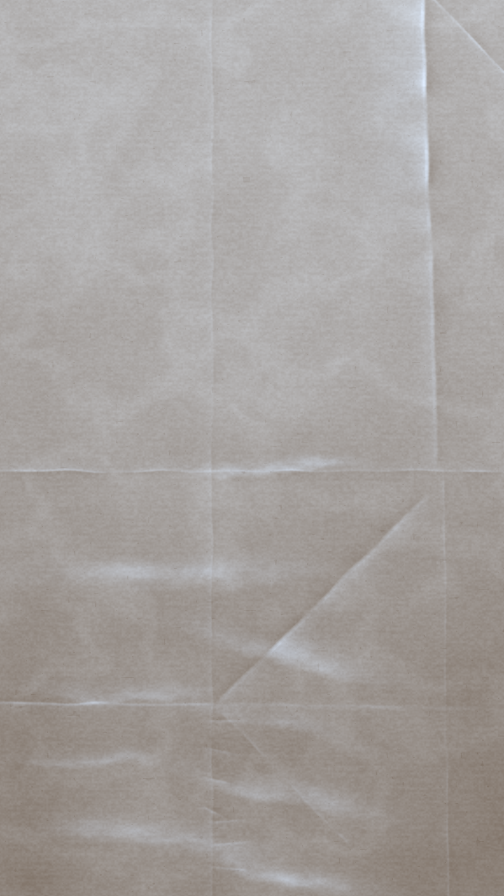
This texture is drawn by a WebGL 2 fragment shader. Its source:

```glsl
#version 300 es
precision highp float;

uniform vec2 u_resolution;
out vec4 fragColor;

const vec3 WARM_PAPER = vec3(0.598, 0.568, 0.545);
const vec3 COOL_PAPER = vec3(0.728, 0.728, 0.735);
const float TAU = 6.2831853;

float hash(vec2 p) {
    vec3 q = fract(p.xyx * vec3(0.1031, 0.1030, 0.0973));
    q += dot(q, q.yzx + 33.33);
    return fract((q.x + q.y) * q.z);
}

float noise(vec2 p) {
    vec2 cell = floor(p), f = fract(p);
    f = f * f * (3.0 - 2.0 * f);
    return mix(mix(hash(cell), hash(cell + vec2(1, 0)), f.x),
               mix(hash(cell + vec2(0, 1)), hash(cell + 1.0), f.x), f.y);
}

// Layered noise centred on zero
float fbm(vec2 p) {
    float sum = 0.0, amp = 0.5;
    for (int i = 0; i < 5; i++) {
        sum += amp * (noise(p) - 0.5);
        p = mat2(1.6, 1.2, -1.2, 1.6) * p + 7.3;
        amp *= 0.5;
    }
    return sum;
}

// Fold from a to b: a thin ridge plus opposite shading on its two sides
float crease(vec2 p, vec2 a, vec2 b, float width, float ridge, float slope) {
    float len = length(b - a);
    vec2 dir = (b - a) / len;
    float along = dot(p - a, dir);
    float across = dot(p - a, vec2(-dir.y, dir.x));
    across += 0.006 * (noise(vec2(along * 16.0, len * 31.0)) - 0.5);
    float ends = smoothstep(-0.01, 0.03, along) * (1.0 - smoothstep(len - 0.03, len + 0.01, along));
    float wear = 0.2 + 1.6 * noise(vec2(along * 22.0, len * 57.0));
    float line = exp(-across * across / (width * width));
    float side = clamp(across / width, -1.0, 1.0) * exp(-abs(across) / (width * 4.5));
    return ends * wear * (ridge * line + slope * side);
}

// Raised patch of sheen, crisper below and fading above
float sheen(vec2 p, vec2 centre, vec2 size, float tilt) {
    vec2 q = p - centre;
    q.y -= tilt * q.x + 0.07 * fbm(p * vec2(7.0, 10.0) + centre * 20.0);
    q /= size;
    float rise = smoothstep(-0.8, 0.15, q.y) * exp(-max(q.y, 0.0) * max(q.y, 0.0));
    return rise * exp(-q.x * q.x) * clamp(0.85 + 1.6 * fbm(p * vec2(12.0, 34.0)), 0.0, 1.6);
}

// Broad light, from cool at the top to warm at the bottom, over gentle buckles
float broadTone(vec2 p) {
    float tone = mix(-0.06, 0.90, smoothstep(-0.15, 1.9, p.y));
    tone += 0.60 * fbm(p * vec2(2.4, 2.0) + 3.0);
    tone += 0.26 * fbm(vec2(p.x * 8.0, p.y * 1.3) + 11.0);
    tone += 0.30 * fbm(vec2(p.x * 4.0 + p.y * 3.0, p.y * 9.0 - p.x * 3.0) + 23.0);
    float buckle = abs(fbm(p * vec2(4.5, 5.5) + 31.0));
    tone += 0.16 * (1.0 - smoothstep(0.0, 0.10, buckle)) - 0.06;
    float low = 1.0 - smoothstep(0.3, 1.1, p.y);
    tone -= 0.22 * low * (1.0 - smoothstep(0.04, 0.18, p.x));
    tone -= 0.20 * low * smoothstep(0.64, 0.8, p.x);
    return tone;
}

float mainFolds(vec2 p) {
    float top = smoothstep(0.9, 1.75, p.y);
    float t = crease(p, vec2(0.868, 0.84), vec2(0.838, 1.82), 0.0042, 0.25 + 0.35 * top, 0.25 + 0.40 * top);
    t += crease(p, vec2(-0.05, 0.843), vec2(1.05, 0.843), 0.0024, 0.35, 0.22);
    t += crease(p, vec2(-0.05, 0.384), vec2(0.43, 0.380), 0.0030, 0.45, -0.15);
    t += crease(p, vec2(0.43, 0.380), vec2(0.96, 0.374), 0.0040, 0.20, -0.06);
    t += crease(p, vec2(0.424, 0.377), vec2(0.845, 0.794), 0.0042, 0.25, -0.40);
    t += crease(p, vec2(0.440, 0.366), vec2(0.694, 0.100), 0.0030, 0.24, 0.12);
    t += crease(p, vec2(0.421, -0.05), vec2(0.421, 1.85), 0.0022, 0.07, 0.12);
    t += crease(p, vec2(0.890, -0.05), vec2(0.880, 0.84), 0.0024, 0.16, 0.08);
    t += crease(p, vec2(0.850, 1.79), vec2(1.04, 1.596), 0.0026, 0.40, -0.25);
    return t;
}

// Sheen patches and short crinkles gathered around the lower middle fold
float crumples(vec2 p) {
    float t = 0.95 * sheen(p, vec2(0.55, 0.851), vec2(0.13, 0.013), 0.0);
    t += 0.62 * sheen(p, vec2(0.34, 0.625), vec2(0.25, 0.034), 0.02);
    t += 0.40 * sheen(p, vec2(0.80, 1.50), vec2(0.06, 0.30), 0.0);
    for (int i = 0; i < 7; i++) {
        float k = float(i);
        float r = hash(vec2(k, 4.7)), s = hash(vec2(k, 9.2));
        float x = mod(k, 2.0) < 0.5 ? mix(0.50, 0.62, r) : mix(0.20, 0.32, r);
        vec2 size = vec2(mix(0.10, 0.18, s), mix(0.018, 0.036, r));
        t += mix(0.42, 0.80, s) * sheen(p, vec2(x, 0.04 + 0.073 * k), size, x > 0.4 ? -0.22 : -0.03);
        vec2 kink = vec2(0.395 + 0.025 * r, 0.02 + 0.05 * (k + 0.8 * s));
        t += crease(p, kink, kink + vec2(0.04 + 0.05 * s, 0.05 * (r - 0.6)), 0.0028, 0.32, -0.20);
    }
    return t;
}

// Fibre grain, faint ribs and sparse flecks
float grain(vec2 p) {
    float t = 0.20 * (noise(p * vec2(130.0, 230.0)) - 0.5);
    t += 0.20 * (noise(p * 288.0 + 40.0) - 0.5);
    t += 0.022 * sin(TAU * 76.0 * p.y + 2.0 * fbm(p * 5.0));
    return t - 0.24 * smoothstep(0.93, 0.99, noise(p * vec2(95.0, 120.0) + 70.0));
}

void main() {
    vec2 p = gl_FragCoord.xy / u_resolution.x;
    float folds = mainFolds(p) + crumples(p);
    float tone = broadTone(p) + folds + grain(p);
    vec3 colour = mix(WARM_PAPER, COOL_PAPER, tone);
    colour += vec3(-0.014, 0.0, 0.022) * clamp(folds, 0.0, 1.0);
    fragColor = vec4(clamp(colour, 0.0, 1.0), 1.0);
}
```
